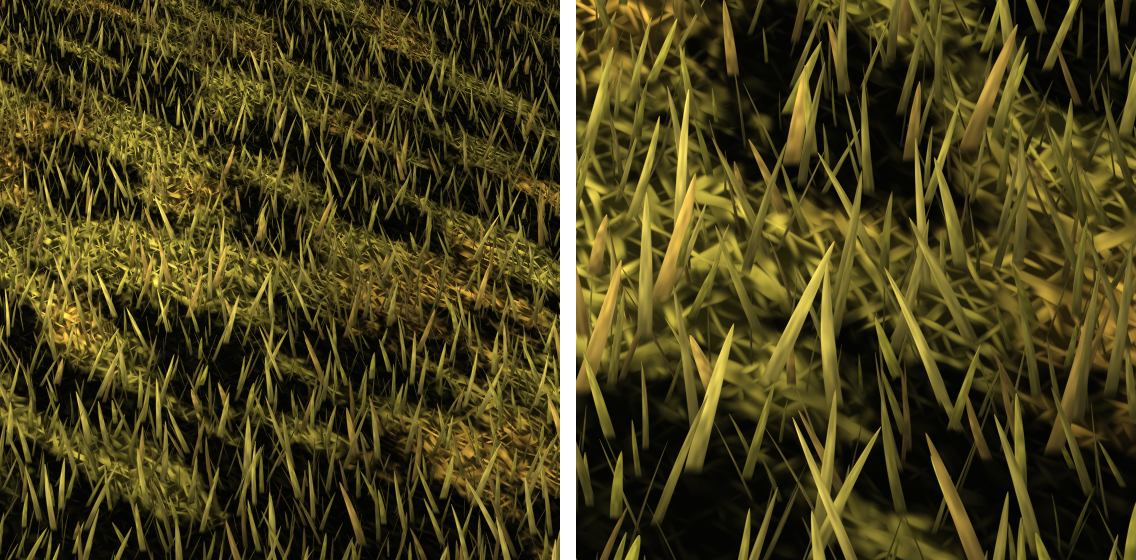
Left, the full canvas; right, a detail of the centre.
A WebGL 1 fragment shader for this texture:

```glsl
precision highp float;
uniform vec2 u_resolution;

float hash(vec2 p) {
  vec3 q = fract(p.xyx * vec3(0.1031, 0.1030, 0.0973));
  q += dot(q, q.yzx + 33.33);
  return fract((q.x + q.y) * q.z);
}

float noise(vec2 p) {
  vec2 i = floor(p), f = fract(p);
  f = f * f * (3.0 - 2.0 * f);
  return mix(mix(hash(i), hash(i + vec2(1.0, 0.0)), f.x),
             mix(hash(i + vec2(0.0, 1.0)), hash(i + 1.0), f.x), f.y);
}

// Perspective: things shrink linearly up the canvas
float scaleAt(float y) { return 1.0 - 0.6 * y; }
float depthAt(float y) { return -log(scaleAt(y)) / 0.6; }

// Fine strands lying along one direction
float strands(vec2 g, float angle) {
  float c = cos(angle), s = sin(angle);
  vec2 q = vec2(c * g.x + s * g.y, c * g.y - s * g.x);
  q.y += 0.01 * noise(q * 26.0);
  return noise(q * vec2(38.0, 175.0) + angle * 31.0);
}

// Narrow diagonal ridges of matted grass between black shadows
vec3 groundColor(vec2 p) {
  vec2 g = vec2((p.x - 0.5) / scaleAt(p.y), depthAt(p.y));
  float across = g.y + (0.54 - 0.1 * g.y) * g.x;
  float ragged = noise(g * 45.0) + noise(g * 95.0) - 1.0;
  float ridge = 0.74 * noise(vec2(g.x * 3.2 - g.y * 1.2, across * 15.0) + 7.0)
              + 0.26 * noise(vec2(g.x * 8.0, across * 34.0) + 19.0);
  float light = smoothstep(0.46, 0.64, ridge + 0.13 * ragged);

  float fibre = max(strands(g, -0.45), max(0.95 * strands(g, -1.05), 0.9 * strands(g, 0.5)));
  fibre = smoothstep(0.4, 0.95, fibre) * (0.6 + 0.8 * noise(g * 75.0));
  vec3 matted = mix(vec3(0.14, 0.125, 0.04), vec3(0.64, 0.57, 0.22), fibre);
  float dryness = smoothstep(0.45, 0.8, noise(g * vec2(4.0, 6.0) + 41.0));
  matted *= mix(vec3(0.95, 0.97, 0.9), vec3(1.12, 0.97, 0.9), dryness);
  matted *= 0.75 + 0.5 * smoothstep(0.5, 0.8, ridge);
  vec3 shadow = vec3(0.016, 0.016, 0.008) + vec3(0.06, 0.055, 0.02) * fibre * fibre;
  return mix(shadow, matted, light);
}

// One layer of upright blades, painted from the far rows to the near ones
vec3 addBlades(vec3 color, vec2 p, float cell, float tallness, float halfWidth,
               float lean, float brightness, float sparsity, float seed) {
  float rowStep = 0.72 * cell;
  float topRow = floor(depthAt(p.y) / rowStep) + 1.0;
  for (int i = 0; i < 6; i++) {
    float row = topRow - float(i);
    float size = exp(-0.6 * row * rowStep);
    float baseY = (1.0 - size) / 0.6;
    float column = floor((p.x - 0.5) / (size * cell));
    float blur = 0.8 / (u_resolution.y * size);
    for (int j = -1; j <= 1; j++) {
      vec2 id = vec2(column + float(j), row) + seed;
      float shift = hash(id), tone = hash(id + 17.3), bend = hash(id + 43.7);
      float growth = hash(id + 71.1), tilt = 2.0 * hash(id + 97.9) - 1.0;
      vec2 root = vec2(0.5 + (column + float(j) + 0.1 + 0.8 * shift) * cell * size,
                       baseY + (bend - 0.5) * rowStep * size);
      vec2 q = (p - root) / size;
      float height = tallness * (0.4 + 0.75 * growth);
      float t = q.y / height;
      float center = height * t * (lean * tilt + 0.22 * (bend - 0.5) * t);
      float width = halfWidth * (0.55 + 0.8 * tone * shift + 0.25 * growth);
      width *= pow(max(1.0 - t, 0.0), 0.65) * (0.8 + 0.5 * t);
      float edge = abs(q.x - center) - width;
      float mask = 1.0 - smoothstep(-blur, blur, edge);
      mask *= smoothstep(0.0, 0.1, t) * step(t, 1.0);
      mask *= step(sparsity, fract(tone * 7.0 + bend));

      // Lit flank, dim foot and a faint grain along the blade
      float flank = clamp((q.x - center) / (width + blur), -1.0, 1.0);
      float shade = mix(0.55, 1.0, smoothstep(0.0, 0.6, t)) * (0.9 - 0.2 * flank);
      shade *= (0.62 + 0.55 * tone) * (0.8 + 0.4 * noise(vec2(flank * 2.0, t * 9.0) + id * 5.0));
      vec3 tint = mix(vec3(0.60, 0.57, 0.18), vec3(0.78, 0.70, 0.31), growth);
      tint = mix(tint, vec3(0.70, 0.57, 0.24), step(0.88, shift));
      color = mix(color, tint * shade * brightness, mask);
    }
  }
  return color;
}

void main() {
  vec2 p = gl_FragCoord.xy / u_resolution;
  vec3 color = groundColor(p);

  // Thin straws, short blades, then the tall blades
  color = addBlades(color, p, 0.045, 0.085, 0.0016, 0.5, 0.55, 0.35, 211.0);
  color = addBlades(color, p, 0.046, 0.070, 0.0036, 0.55, 0.72, 0.4, 123.0);
  color = addBlades(color, p, 0.054, 0.115, 0.0070, 0.48, 1.06, 0.12, 57.0);

  // Broad patches of weaker light
  color *= 0.72 + 0.5 * noise(p * vec2(3.0, 4.0) + 5.0);
  gl_FragColor = vec4(color, 1.0);
}
```
